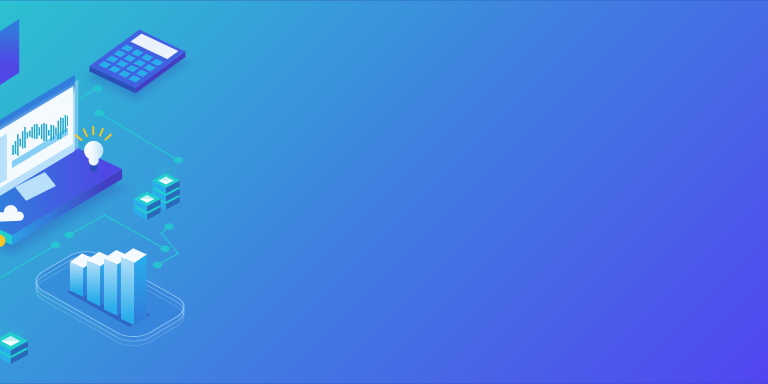
Give the GLSL for this background, as a Shadertoy shader.

```glsl
const vec3 TEAL = vec3(.13, .81, .82), CYAN = vec3(.16, .68, .92);
const vec3 BLUE = vec3(.19, .49, .86), NAVY = vec3(.16, .31, .72);
const vec3 PURPLE = vec3(.31, .28, .9), PALE = vec3(.72, .88, .98);
const vec3 WHITE = vec3(.96, .98, 1), YELLOW = vec3(.97, .78, .15);

float hash(float n) { return fract(sin(n * 91.7) * 437.5); }

// Coordinates along sides u and v of a parallelogram
vec2 toLocal(vec2 p, vec2 o, vec2 u, vec2 v) {
  p -= o;
  return vec2(p.x * v.y - p.y * v.x, u.x * p.y - u.y * p.x) / (u.x * v.y - u.y * v.x);
}

// Parallelogram distance with corner radius r
float slab(vec2 p, vec2 o, vec2 u, vec2 v, float r) {
  vec2 size = vec2(length(u), length(v));
  vec2 q = (abs(toLocal(p, o, u, v) - .5) - .5) * size + r;
  float sine = abs(u.x * v.y - u.y * v.x) / (size.x * size.y);
  return (length(max(q, 0.)) + min(max(q.x, q.y), 0.) - r) * sine;
}

float segment(vec2 p, vec2 a, vec2 b) {
  p -= a; b -= a;
  return length(p - b * clamp(dot(p, b) / dot(b, b), 0., 1.));
}

void paint(inout vec3 c, vec3 tint, float d, float alpha) {
  c = mix(c, tint, alpha * clamp(.5 - d * iResolution.y / 100., 0., 1.));
}

void shadow(inout vec3 c, float d) { c = mix(c, NAVY, .35 - .35 * smoothstep(-2.5, 2.5, d)); }

// Box with left corner o, back edge u, front edge v, height h
void box(inout vec3 c, vec2 p, vec2 o, vec2 u, vec2 v, float h, vec3 top, vec3 left, vec3 right) {
  vec2 up = vec2(0, h);
  paint(c, left, slab(p, o - up, v, up, 0.), 1.);
  paint(c, right, slab(p, o + v - up, u, up, 0.), 1.);
  paint(c, top, slab(p, o, u, v, 0.), 1.);
}

// Line with a node at its start
void wire(inout vec3 c, vec2 p, vec2 a, vec2 b) {
  paint(c, TEAL, min(segment(p, a, b) - .17, length((p - a) * vec2(.7, 1)) - .85), .8);
}

void server(inout vec3 c, vec2 p, vec2 top, float w, float layers) {
  vec2 u = vec2(w, w * .53), v = vec2(w, -w * .53), q = p - top;
  for (float i = layers - 1.; i >= 0.; i--)
    box(c, p, top - vec2(w, i * 2.1), u, v, 1.5, TEAL, CYAN, BLUE * .85);
  paint(c, WHITE, slab(q, vec2(-w * .55, 0), u * .55, v * .55, 0.), 1.);
  paint(c, TEAL, max(abs(q.x) - w * .75, abs(q.y - 2.5) - 2.5), .25 * clamp(1. - q.y / 5., 0., 1.));
}

void calculator(inout vec3 c, vec2 p, vec2 o, vec2 u, vec2 v) {
  shadow(c, slab(p, o - vec2(0, 3), u, v, 1.));
  box(c, p, o, u, v, 1.4, mix(BLUE, PURPLE, .5), NAVY, PURPLE * .85);
  paint(c, WHITE, slab(p, o + u * .73 + v * .1, u * .22, v * .8, .2), .95);
  vec2 cell = abs(fract((toLocal(p, o, u, v) - .07) / vec2(.15, .215)) - .5) - .36;
  float pad = slab(p, o + (u + v) * .07, u * .6, v * .86, 0.);
  paint(c, CYAN, max(max(cell.x, cell.y) * 2.3, pad), 1.);
}

void monitor(inout vec3 c, vec2 p, vec2 u, vec2 up) {
  paint(c, PALE, slab(p, vec2(3.9, 51.3), vec2(7.8, 3.9), vec2(2.9, -3.6), .3), 1.);
  paint(c, PALE, slab(p, vec2(.4, 49.3), u, up * 1.2, .4), .45);
  vec3 frame = mix(PALE, BLUE, smoothstep(16., 20., p.y - p.x * .58 - 48.));
  paint(c, frame, slab(p, vec2(-.5, 48.7), u, up * 1.32, .4), 1.);
  paint(c, WHITE, slab(p, vec2(-1, 50.5), u, up, 0.), 1.);
  paint(c, PALE, slab(p, vec2(-1, 51.6), u * .14, up * .8, 0.), 1.);
  paint(c, mix(PALE, CYAN, .35), slab(p, vec2(3.1, 56.2), u * .73, up * .12, 0.), 1.);
  // Chart strokes
  float x = p.x - 3.1, id = floor(x / .62), mid = (id + .5) * .62;
  float level = 61.8 + .46 * mid + 1.3 * sin(mid * .5 - 1.);
  float stroke = max(abs(x - mid) - .2, abs(p.y - level) - .7 - 2.3 * hash(id + 3.));
  paint(c, mix(CYAN, TEAL, .4) * .9, max(stroke, abs(x - 7.3) - 7.3), 1.);
}

void bulb(inout vec3 c, vec2 q) {
  for (float i = 0.; i < 5.; i++) {
    vec2 ray = vec2(cos(.75 + .42 * i), sin(.75 + .42 * i));
    paint(c, YELLOW, segment(q, ray * 4.2, ray * 6.1) - .25, 1.);
  }
  paint(c, NAVY, segment(q, vec2(0, -3), vec2(0, -4.6)) - .9, 1.);
  float glass = min(length(q) - 2.5, segment(q, vec2(0), vec2(0, -2.6)) - 1.3);
  paint(c, mix(PALE, WHITE, smoothstep(-1., 3., 2. - q.x)), glass, 1.);
}

void barChart(inout vec3 c, vec2 p, vec2 o, vec2 u, vec2 v) {
  paint(c, BLUE, slab(p, o, u, v, 5.), .4);
  for (float i = 0.; i < 3.; i++)
    paint(c, PALE, abs(slab(p, o - vec2(0, i * 1.2), u, v, 5.)) - .12, .65 - .2 * i);
  paint(c, NAVY, slab(p, vec2(17.4, 24), u * .35, v * .58, .3), .6);
  for (float i = 0.; i < 4.; i++) {
    vec2 corner = vec2(18.2 + 4.43 * i, 31.8 + .45 * i);
    float h = 7.5 + 2.9 * i, fade = clamp((corner.y - p.y) / h, 0., 1.);
    box(c, p, corner, vec2(3.2, 2.2), vec2(3.5, -1.6), h, WHITE, mix(PALE, CYAN, fade), mix(CYAN, BLUE, fade));
  }
}

void mainImage(out vec4 fragColor, in vec2 fragCoord) {
  vec2 p = fragCoord / iResolution.y * 100.; // canvas height is 100
  float t = (p.x + 100. - p.y) / 150.;
  vec3 c = mix(vec3(.17, .76, .82), vec3(.25, .5, .88), min(t, 1.));
  c = mix(c, vec3(.32, .27, .94), max(t - 1., 0.));
  // Circuit
  wire(c, p, vec2(25.8, 70.6), vec2(36, 64.5));
  wire(c, p, vec2(46.4, 58.3), vec2(36, 64.5));
  wire(c, p, vec2(25.5, 77), vec2(19, 73.5));
  wire(c, p, vec2(18, 38.8), vec2(27.3, 44));
  wire(c, p, vec2(43, 35.2), vec2(27.3, 44));
  wire(c, p, vec2(44, 41), vec2(42, 39.3));
  wire(c, p, vec2(41, 31), vec2(46.4, 34));
  wire(c, p, vec2(14.4, 36.2), vec2(0, 27.6));
  paint(c, TEAL, segment(p, vec2(42, 39.3), vec2(46.4, 34)) - .17, .8);
  // Desk and devices
  vec3 panel = mix(PURPLE, BLUE, smoothstep(82., 95., p.y));
  paint(c, panel, slab(p, vec2(-1, 77.2), vec2(6, 3.9), vec2(0, 14), 0.), 1.);
  calculator(c, p, vec2(23.3, 82.8), vec2(13, 9.5), vec2(12, -5.7));
  vec2 desk = vec2(-12.9, 46.3), along = vec2(28.7, 17.2), across = vec2(16, -7.5);
  float run = clamp(p.x / 28., 0., 1.);
  shadow(c, slab(p, desk - vec2(0, 5), along, across, 1.));
  box(c, p, desk, along, across, 2.6, mix(BLUE, PURPLE, run), TEAL, mix(CYAN, PURPLE * .85, run));
  monitor(c, p, vec2(20, 12), vec2(0, 15));
  bulb(c, p - vec2(24.4, 60.8));
  // Cloud and coin
  paint(c, WHITE, min(segment(p, vec2(0, 43.5), vec2(5, 43.7)) - 1.2, length(p - vec2(2.8, 44.8)) - 1.8), 1.);
  paint(c, YELLOW, length(p - vec2(-.2, 37.3)) - 1.6, 1.);
  server(c, p, vec2(43.2, 53), 3.6, 3.);
  server(c, p, vec2(38.3, 48.2), 3.5, 2.);
  server(c, p, vec2(2.8, 11.2), 4.5, 2.);
  barChart(c, p, vec2(6.9, 26.7), vec2(15.5, 9.2), vec2(28, -15.8));
  paint(c, NAVY, min(p.y, 100. - p.y) - .2, .4); // thin rims
  fragColor = vec4(c, 1);
}
```
